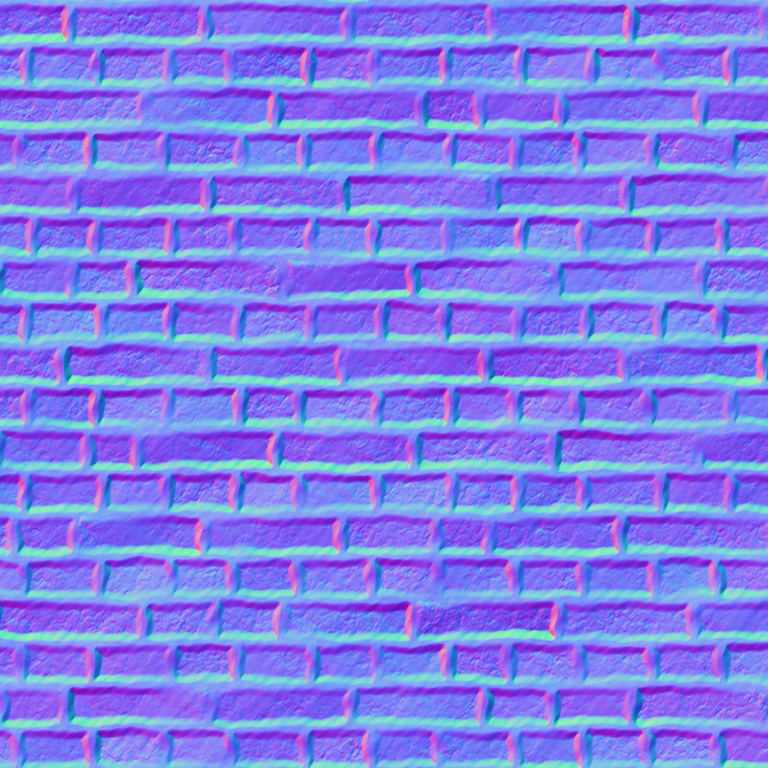
Reproduce this texture map procedurally as a WebGL 1 fragment shader.

```glsl
precision highp float;
// Tangent-space normal map of a worn brick wall: header and stretcher courses in turn.
uniform vec2 u_resolution;

const float COURSES = 18.0;          // brick rows up the canvas
const float HEADERS = 11.0;          // short bricks across the canvas
const float HEADER_SHIFT = 0.37;     // header joint offset, in header lengths
const float COURSE_SHIFT = 0.003;    // vertical offset of all courses
const float JOINT_JITTER = 0.22;     // sideways joint scatter, in header lengths
const float SPLIT_CHANCE = 0.14;     // stretchers broken in two
const vec2 HALF_GAP = vec2(0.0026, 0.0024);
const float CORNER = 0.008;
const float BEVEL = 0.0125;
const float SIDE_SHARPNESS = 1.4;    // narrows the bevel at brick ends
const float RELIEF = 0.0082;         // brick height above the mortar
const float JOINT_FILL = 0.0052;     // extra mortar in upright joints
const float MORTAR_SLOPE = 0.27;
const float SWELL = 0.008;           // broad unevenness of the whole wall
const float GRAIN_COARSE = 78.0;
const float GRAIN_FINE = 150.0;
const float SAMPLE_STEP = 0.0015;    // half finite difference, in canvas units
const float BLUE_GAIN = 0.97;
const float TAU = 6.2831853;

float hash(vec2 p) {
  return fract(sin(dot(p, vec2(127.1, 311.7))) * 43758.547);
}

// Squared distance to the nearest scattered point
float cellular(vec2 p) {
  vec2 cell = floor(p);
  float nearest = 2.0;
  for (int j = -1; j <= 1; j++) {
    for (int i = -1; i <= 1; i++) {
      vec2 c = cell + vec2(float(i), float(j));
      vec2 d = c + vec2(hash(c), hash(c + 57.3)) - p;
      nearest = min(nearest, dot(d, d));
    }
  }
  return nearest;
}

// Layered sines, roughly -1 to 1
float waves(vec2 p) {
  return 0.5 * sin(p.x + 1.7 * sin(p.y * 0.8))
       + 0.3 * sin(p.y * 2.1 + p.x * 1.3 + 2.0)
       + 0.2 * sin(p.x * 3.7 - p.y * 2.9 + 4.0);
}

float grain(vec2 p) {
  p += 0.004 * vec2(waves(p * 190.0), waves(p.yx * 210.0 + 9.0));
  return 0.14 * cellular(p * GRAIN_COARSE) / GRAIN_COARSE
       + 0.20 * cellular(p * GRAIN_FINE + 31.0) / GRAIN_FINE;
}

float roundedBox(vec2 p, vec2 halfSize, float r) {
  vec2 q = (abs(p) - halfSize) * vec2(SIDE_SHARPNESS, 1.0) + r;
  return min(max(q.x, q.y), 0.0) + length(max(q, 0.0)) - r;
}

float jointAt(float k, float row, float span) {
  return k + (hash(vec2(k, row)) - 0.5) * JOINT_JITTER / span;
}

float wallHeight(vec2 uv) {
  // Hand-laid wobble of the courses and joints
  vec2 p = uv + vec2(0.0028 * waves(uv * 68.0 + 3.0),
                     0.0026 * waves(uv * vec2(19.0, 31.0)) + COURSE_SHIFT);
  p.y += 0.0013 * waves(uv * vec2(63.0, 80.0) + 5.0);
  float v = p.y * COURSES;
  float row = floor(v);
  float isHeader = 1.0 - mod(row, 2.0);
  float span = 2.0 - isHeader;
  float shift = mix(1.0 - step(2.0, mod(row, 4.0)), HEADER_SHIFT, isHeader);

  // Brick between two scattered joints
  float u = (p.x * HEADERS - shift) / span;
  float k = floor(u);
  if (u < jointAt(k, row, span)) k -= 1.0;
  else if (u > jointAt(k + 1.0, row, span)) k += 1.0;
  float left = jointAt(k, row, span);
  float right = jointAt(k + 1.0, row, span);
  vec2 id = vec2(k, row);
  if (isHeader < 0.5 && hash(id + 23.4) < SPLIT_CHANCE) {
    float middle = mix(left, right, 0.4 + 0.25 * hash(id + 2.9));
    if (u < middle) right = middle;
    else { left = middle; id.x += 0.5; }
  }

  // Brick outline with chipped edges
  float toCanvas = span / HEADERS;
  vec2 local = vec2((u - 0.5 * (left + right)) * toCanvas, (v - row - 0.5) / COURSES);
  vec2 halfSize = vec2(0.5 * (right - left) * toCanvas, 0.5 / COURSES) - HALF_GAP;
  float rough = grain(uv);
  float d = roundedBox(local, halfSize, CORNER) + 0.8 * (rough - 0.0009)
          + 0.0014 * waves(uv * 105.0) + 0.0016 * waves(uv * 47.0 + 8.0);
  float brick = 1.0 - smoothstep(-BEVEL, 0.0, d);

  // Leaning brick face, patchy grain, and slanted mortar
  float lean = mix(0.04, -0.08, isHeader) + mix(0.36, 0.28, isHeader) * hash(id + 4.1);
  float patchy = max(0.2, 0.5 + 0.8 * hash(id + 11.3) + 0.5 * waves(uv * 55.0));
  float sway = (hash(id + 19.1) - 0.5) * 0.2;
  float relief = RELIEF * (0.75 + 0.4 * hash(id + 31.7) + 0.12 * waves(uv * 40.0));
  float face = relief - lean * local.y + sway * local.x + patchy * rough
             + 0.0006 * waves(uv * 95.0 + 2.0);
  float mortar = MORTAR_SLOPE * sin(TAU * v) / (TAU * COURSES)
               + JOINT_FILL * (0.5 - 0.5 * cos(TAU * v)) * (0.5 + 0.6 * waves(uv * 33.0))
               + 0.3 * rough + 0.0006 * waves(uv * 85.0);
  return mix(mortar, face, brick) + SWELL * waves(uv * vec2(7.0, 10.0) + 1.0);
}

void main() {
  vec2 uv = gl_FragCoord.xy / u_resolution;
  vec2 e = vec2(SAMPLE_STEP, 0.0);
  vec2 slope = vec2(wallHeight(uv + e.xy) - wallHeight(uv - e.xy),
                    wallHeight(uv + e.yx) - wallHeight(uv - e.yx)) / (2.0 * SAMPLE_STEP);
  // Green points down the wall
  vec3 normal = normalize(vec3(-slope.x, slope.y, 1.0));
  gl_FragColor = vec4((0.5 + 0.5 * normal) * vec3(1.0, 1.0, BLUE_GAIN), 1.0);
}
```
